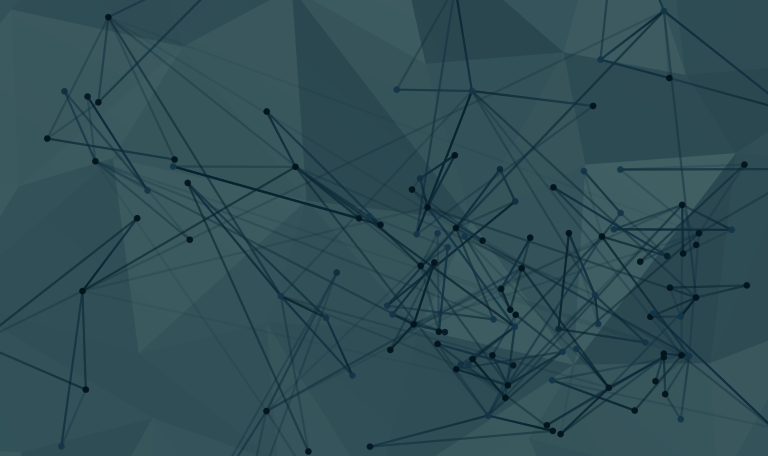
Give the GLSL for this background, as a Shadertoy shader.

```glsl
// Dusky teal low-poly facets under a network of dark links and nodes
#define FACET_SIZE 0.31
#define FACET_JITTER 0.76
#define FACET_DARK vec3(0.163, 0.276, 0.312)
#define FACET_LIGHT vec3(0.238, 0.358, 0.378)
#define INK_DARK vec3(0.008, 0.095, 0.135)
#define INK_BLUE vec3(0.075, 0.210, 0.285)
#define LINK_HALF_WIDTH 0.0025
#define NODE_RADIUS 0.0072
#define GROUPS 24
#define MEMBERS 5
#define SPARSE_REACH 0.36
#define DENSE_REACH 0.16

float hash(vec2 p) {
    vec3 q = fract(p.xyx * 0.1031);
    q += dot(q, q.yzx + 33.33);
    return fract((q.x + q.y) * q.z);
}

// --- Facets: a jittered grid, each cell split into two triangles ---
vec2 corner(vec2 cell) {
    vec2 jitter = vec2(hash(cell + 17.0), hash(cell + 71.0)) - 0.5;
    return cell + FACET_JITTER * jitter;
}

float edgeSide(vec2 p, vec2 a, vec2 b) {
    vec2 e = b - a;
    return (e.x * (p.y - a.y) - e.y * (p.x - a.x)) * inversesqrt(dot(e, e));
}

float triangleCover(vec2 p, vec2 a, vec2 b, vec2 c, float blur) {
    float d = min(edgeSide(p, a, b), min(edgeSide(p, b, c), edgeSide(p, c, a)));
    return smoothstep(-blur, blur, d);
}

float facetShade(vec2 p, float blur) {
    vec2 base = floor(p) - 1.0;
    vec2 corners[16];
    for (int i = 0; i < 16; i++) corners[i] = corner(base + vec2(i % 4, i / 4));
    float total = 5e-5, weight = 1e-4;
    for (int y = 0; y < 3; y++)
    for (int x = 0; x < 3; x++) {
        vec2 cell = base + vec2(x, y);
        int i = y * 4 + x;
        vec2 a = corners[i], b = corners[i + 1], c = corners[i + 5], d = corners[i + 4];
        // Turning the quad by one corner swaps its diagonal
        if (hash(cell + 5.0) > 0.5) { vec2 start = a; a = b; b = c; c = d; d = start; }
        float first = triangleCover(p, a, b, c, blur);
        float second = triangleCover(p, a, c, d, blur);
        if (first + second > 0.0) {
            total += first * hash(cell + 131.0) + second * hash(cell + 257.0);
            weight += first + second;
        }
    }
    return total / weight;
}

// --- Network: hubs with members; odd groups crowd the lower right ---
vec2 hubPosition(int group, float aspect) {
    vec2 spot = fract(vec2(0.7549, 0.5698) * float(group / 2) + vec2(0.13, 0.41));
    if (group % 2 == 1) return vec2(0.71 * aspect, 0.33) + (spot - 0.5) * vec2(0.78, 0.46);
    return vec2(aspect, 1.0) * spot * mix(vec2(0.8), vec2(1.0), spot);
}

vec2 memberOffset(vec2 id, float reach) {
    float angle = 6.2832 * hash(id + 3.0);
    return reach * mix(0.3, 1.0, hash(id + 43.0)) * vec2(cos(angle), sin(angle));
}

void drawLink(inout vec3 color, vec2 p, vec2 a, vec2 b, vec2 id, float px) {
    vec2 e = b - a;
    float t = clamp(dot(p - a, e) / dot(e, e), 0.0, 1.0);
    float d = length(p - a - t * e);
    if (d > LINK_HALF_WIDTH + 0.6 * px) return;
    float cover = 1.0 - smoothstep(LINK_HALF_WIDTH - 0.6 * px, LINK_HALF_WIDTH + 0.6 * px, d);
    float fade = mix(1.0, 0.4, smoothstep(0.35, 0.9, length(e)));
    vec3 ink = mix(INK_DARK, INK_BLUE, mix(hash(id + 29.0), hash(id + 61.0), t));
    color = mix(color, ink, cover * fade * mix(0.15, 1.0, hash(id + 19.0)));
}

// Nodes gather in their own layer: ink in rgb, cover in a
void drawNode(inout vec4 layer, vec2 p, vec2 center, vec2 id, float px) {
    float d = length(p - center);
    if (d > NODE_RADIUS + px) return;
    float cover = 1.0 - smoothstep(NODE_RADIUS - 0.7 * px, NODE_RADIUS + 0.7 * px, d);
    float blue = smoothstep(0.55, 0.75, hash(id + 37.0));
    if (cover > layer.a) layer = vec4(mix(INK_DARK * 0.8, INK_BLUE, blue), cover);
}

void mainImage(out vec4 fragColor, in vec2 fragCoord) {
    float px = 1.0 / iResolution.y;
    float aspect = iResolution.x * px;
    vec2 p = fragCoord * px;

    // Facet contrast grows towards the upper right
    float shade = facetShade(p / FACET_SIZE + 3.0, 0.7 * px / FACET_SIZE);
    float contrast = mix(0.65, 1.2, smoothstep(0.3, 1.3, p.x / aspect + 0.7 * p.y));
    vec3 color = mix(FACET_DARK, FACET_LIGHT, 0.6 + (shade - 0.5) * contrast);
    color.r -= 0.008 * (1.0 - p.y) * (1.0 - p.x / aspect);

    vec4 nodes = vec4(0.0);
    for (int g = 0; g < GROUPS; g++) {
        // Long links between hubs
        vec2 hub = hubPosition(g, aspect), previous = hub;
        drawLink(color, p, hub, hubPosition((g + 2) % GROUPS, aspect), vec2(g * 3, 307), px);
        drawLink(color, p, hub, hubPosition((g + 7) % GROUPS, aspect), vec2(g * 5, 411), px);

        // Members are visited only within reach of their hub
        float reach = g % 2 == 1 ? DENSE_REACH : SPARSE_REACH;
        if (distance(p, hub) > reach + 2.0 * NODE_RADIUS) continue;
        drawNode(nodes, p, hub, vec2(g, 0), px);
        for (int m = 1; m < MEMBERS; m++) {
            vec2 id = vec2(g * 7, m * 13);
            vec2 node = hub + memberOffset(id, reach);
            drawLink(color, p, hub, node, id, px);
            if (m > 1) drawLink(color, p, previous, node, id + 101.0, px);
            drawNode(nodes, p, node, id, px);
            previous = node;
        }
    }
    fragColor = vec4(mix(color, nodes.rgb, nodes.a * 0.95), 1.0);
}
```
